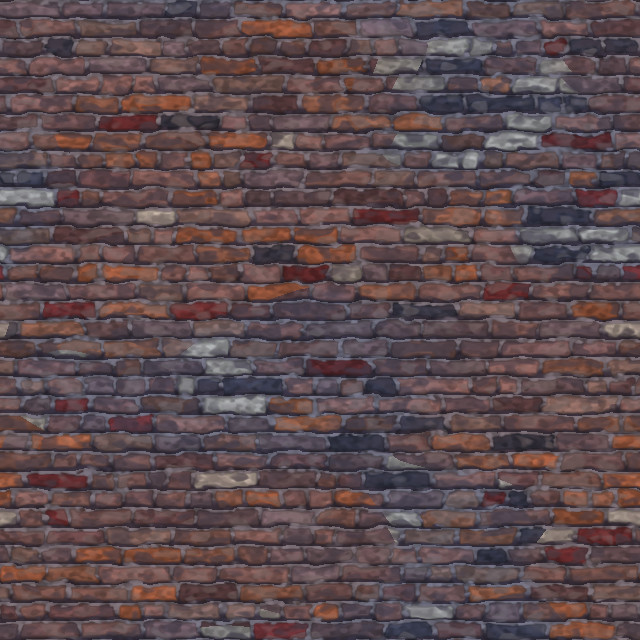
A Shadertoy shader for this texture:

```glsl
// Weathered brick wall: 34 courses of about 11 stretchers, with every sixth course mostly headers.
// Jittered joints give each brick a rounded-box distance; hashes pick its colour,
// and periodic cellular noise wobbles the edges and adds grain, grime and broad tints.

const float ROWS = 34.0;
const float COLS = 11.0;
const float ASPECT = ROWS / COLS;   // stretcher length in course heights

const vec3 MORTAR_PALE = vec3(0.40, 0.38, 0.41);
const vec3 MORTAR_DARK = vec3(0.19, 0.165, 0.205);
const vec3 GRIME = vec3(0.27, 0.24, 0.28);
const vec3 DUST = vec3(0.47, 0.43, 0.43);

// Repeated hues are the common ones
const vec3 CLAY[10] = vec3[10](
    vec3(0.46, 0.34, 0.33), vec3(0.43, 0.32, 0.32), vec3(0.46, 0.34, 0.33),
    vec3(0.40, 0.29, 0.27), vec3(0.35, 0.25, 0.26), vec3(0.49, 0.33, 0.27),
    vec3(0.39, 0.33, 0.36), vec3(0.41, 0.31, 0.32), vec3(0.36, 0.29, 0.31),
    vec3(0.44, 0.35, 0.33));
const vec3 ORANGE = vec3(0.53, 0.32, 0.23);
const vec3 CRIMSON = vec3(0.38, 0.17, 0.18);
const vec3 CREAM = vec3(0.56, 0.54, 0.51);
const vec3 SLATE = vec3(0.21, 0.21, 0.26);

vec2 hash2(vec2 p) {
    vec3 q = fract(p.xyx * vec3(0.1031, 0.1030, 0.0973));
    q += dot(q, q.yzx + 33.33);
    return fract((q.xx + q.yz) * q.zy);
}

// Smooth cellular noise, 0 to 1, tiling after freq cells across the canvas
float cellNoise(vec2 uv, vec2 freq, float seed) {
    vec2 p = uv * freq, cell = floor(p), sum = vec2(0.0);
    for (int j = -1; j <= 1; j++)
    for (int i = -1; i <= 1; i++) {
        vec2 c = cell + vec2(i, j);
        vec2 id = mod(c, freq) + seed;
        vec2 d = c + hash2(id) - p;
        sum += exp(-5.0 * dot(d, d)) * vec2(hash2(id + 71.0).x, 1.0);
    }
    return sum.x / sum.y;
}

float roundBox(vec2 p, vec2 halfSize, float radius) {
    vec2 q = abs(p) - halfSize + radius;
    return length(max(q, 0.0)) + min(max(q.x, q.y), 0.0) - radius;
}

float joint(float col, float row) {
    return col + 0.34 * (hash2(vec2(mod(col, COLS), row + 50.0)).x - 0.5);
}

// Left edge, right edge and id of the brick at x; some are split into headers
vec3 findBrick(float x, float row) {
    float col = floor(x);
    if (x < joint(col, row)) col -= 1.0;
    else if (x > joint(col + 1.0, row)) col += 1.0;
    float left = joint(col, row), right = joint(col + 1.0, row);
    float id = mod(col, COLS);
    vec2 h = hash2(vec2(id, row + 90.0));
    float headerChance = mod(row, 6.0) == 2.0 ? 0.75 : 0.13;
    if (h.x < headerChance) {
        float middle = mix(left, right, 0.42 + 0.16 * h.y);
        if (x < middle) right = middle;
        else { left = middle; id += COLS; }
    }
    return vec3(left, right, id);
}

// Mostly clay, with rare accents; cool zones favour slate and cream
vec3 brickColour(vec2 id, float cool) {
    vec2 pick = hash2(id + 130.0), tone = hash2(id + 210.0);
    vec3 c = CLAY[int(pick.y * 9.99)];
    float slateEnd = mix(0.02, 0.16, cool);
    float creamEnd = slateEnd + mix(0.03, 0.12, cool);
    if (pick.x < slateEnd) c = SLATE;
    else if (pick.x < creamEnd) c = CREAM;
    else if (pick.x > 0.95) c = CRIMSON;
    else if (pick.x > mix(0.84, 0.93, cool)) c = ORANGE;
    return c * mix(0.86, 1.12, tone.x);
}

void mainImage(out vec4 fragColor, in vec2 fragCoord) {
    vec2 uv = fragCoord / iResolution.xy;
    uv.y = 1.0 - uv.y;              // courses count downwards
    float soft = max(0.07, 0.8 * ROWS / iResolution.y);

    // Noise layers
    float wobbleX = cellNoise(uv, vec2(44.0, 60.0), 3.0) - 0.5;
    float wobbleY = cellNoise(uv, vec2(36.0, 50.0), 17.0) - 0.5;
    float grain = cellNoise(uv, vec2(120.0, 170.0), 29.0) - 0.5;
    float stain = cellNoise(uv, vec2(46.0, 84.0), 41.0);
    float patches = cellNoise(uv, vec2(4.0, 7.0), 57.0);
    float cool = smoothstep(0.45, 0.8, patches);

    // Course and brick
    vec2 p = uv * vec2(COLS, ROWS) + vec2(0.10 * wobbleX, 0.24 * wobbleY);
    float row = mod(floor(p.y), ROWS);
    float x = p.x + 0.5 * mod(row, 2.0) + 0.35 * hash2(vec2(row, 7.0)).x;
    vec3 brick = findBrick(x, row);
    vec2 id = vec2(brick.z, row), size = hash2(id + 300.0);
    vec2 local = vec2((x - 0.5 * (brick.x + brick.y)) * ASPECT, fract(p.y) - 0.5);
    vec2 halfSize = vec2(0.5 * (brick.y - brick.x) * ASPECT - 0.07 - 0.05 * size.x,
                         0.42 - 0.07 * size.y);
    float d = roundBox(local, halfSize, 0.16) + 0.14 * grain;

    // Mortar, darkened by the shadow below each brick
    float shadow = smoothstep(-0.05, 0.32, local.y) * smoothstep(0.25, 0.6, stain + 0.2);
    vec3 mortar = mix(MORTAR_PALE, MORTAR_DARK, shadow) * (1.0 + 0.5 * grain);

    // Brick face: grain, sooty and dusty stains, lit top and dark rim
    vec3 face = brickColour(id, cool) * (1.0 + 0.45 * grain - 0.16 * local.y);
    face = mix(face, GRIME, 0.65 * smoothstep(0.52, 0.85, stain));
    face = mix(face, DUST, 0.45 * smoothstep(0.42, 0.15, stain));
    face *= 1.0 - 0.28 * smoothstep(-0.14, 0.02, d);

    vec3 colour = mix(face, mortar, smoothstep(-soft, soft, d));
    colour *= mix(vec3(1.04, 0.98, 0.96), vec3(0.95, 1.0, 1.07), cool);
    fragColor = vec4(colour, 1.0);
}
```
